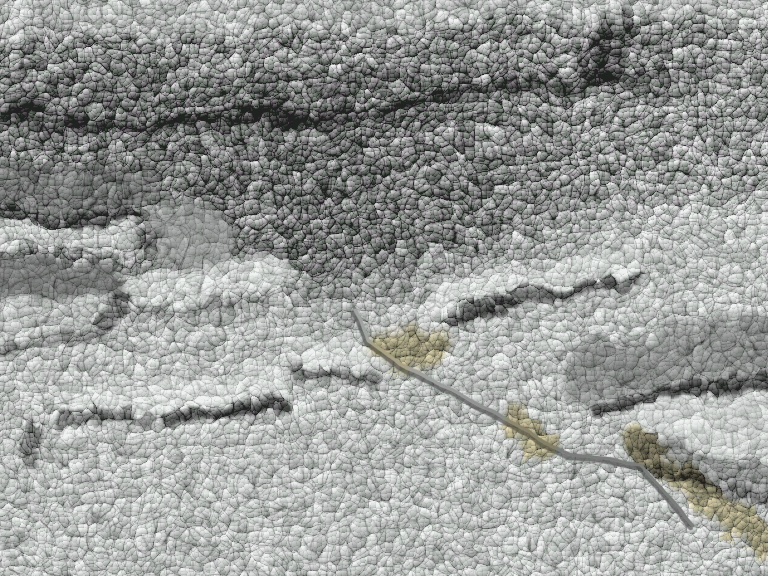
A Shadertoy shader for this texture:

```glsl
// Weathered clay slope: crumbling strata with pale ledges, shadowed overhangs and a twig.
// Soft capsule bands set tone and roughness for each layer; three octaves of
// cellular noise, lit from above, break the surface into stones and cracks.
vec2 hash2(vec2 p) {
    vec3 q = fract(p.xyx * vec3(0.1031, 0.103, 0.0973));
    q += dot(q, q.yzx + 33.33);
    return fract((q.xx + q.yz) * q.zy);
}

// x: slope facing the light, y: distance to the crack, z: random cell value
vec3 stones(vec2 p) {
    vec2 cell = floor(p), f = fract(p), nearest = vec2(0.0);
    float d1 = 9.0, d2 = 9.0, id = 0.0;
    for (int j = -1; j <= 1; j++)
    for (int i = -1; i <= 1; i++) {
        vec2 g = vec2(float(i), float(j)), h = hash2(cell + g + 50.0);
        vec2 r = g + 0.1 + 0.8 * h - f;
        float d = length(r);
        if (d < d1) { d2 = d1; d1 = d; nearest = r; id = fract(h.x * 17.0 + h.y * 31.0); }
        else d2 = min(d2, d);
    }
    return vec3(dot(-nearest, vec2(-0.35, 0.94)), d2 - d1, id);
}

vec2 wobble(vec2 p) {
    vec2 w = vec2(0.0);
    float a = 0.008, k = 17.0;
    for (int i = 0; i < 4; i++) {
        w += a * sin(k * p.yx + vec2(1.3, 4.1) + 1.7 * sin(k * 0.7 * p));
        p = mat2(0.8, 0.6, -0.6, 0.8) * p;
        a *= 0.6;
        k *= 2.1;
    }
    return w;
}

float segment(vec2 p, vec2 a, vec2 b) {
    vec2 d = b - a;
    return length(p - a - d * clamp(dot(p - a, d) / dot(d, d), 0.0, 1.0));
}

float band(vec2 p, vec2 a, vec2 b, float h) {
    return 1.0 - smoothstep(0.55 * h, 1.3 * h, segment(p, a, b));
}

// surface and kind: x is tone, y is roughness
void ledge(inout vec2 surface, vec2 p, vec2 a, vec2 b, float h, vec2 kind, float shade) {
    vec2 drop = vec2(0.004, -h - 0.006);
    surface.x = mix(surface.x, 0.2, shade * band(p, a + drop, b + drop, 0.014));
    surface = mix(surface, kind, band(p, a, b, h));
}

void mainImage(out vec4 fragColor, in vec2 fragCoord) {
    vec2 p = fragCoord / iResolution.xy * vec2(1.3333, 1.0);
    vec2 q = p + wobble(p);
    vec3 big = stones(q * vec2(26.0, 23.0));
    vec3 mid = stones(q * 54.0 + 7.0);
    vec3 fine = stones(p * 118.0 + 3.0);
    q += (big.z - 0.5) * 0.012 + (mid.z - 0.5) * 0.01;

    // Broad strata from the pale foot up to the rough overhang
    float foot = 0.5 + 0.13 * smoothstep(0.6, 1.2, q.x);
    vec2 s = mix(vec2(0.76, 0.62), vec2(0.54, 1.0), smoothstep(-0.07, 0.09, q.y - foot));
    s.x += 0.1 * smoothstep(0.75, 1.25, q.x) * smoothstep(0.55, 0.65, q.y);
    s.x -= 0.07 * exp(-18.0 * dot(q - vec2(0.52, 0.67), q - vec2(0.52, 0.67)));
    float lip = q.y - 0.785 - 0.08 * smoothstep(0.35, 1.1, q.x);
    float reach = 1.0 - smoothstep(1.05, 1.3, q.x);
    s.x = mix(s.x, 0.48 + 0.09 * smoothstep(0.83, 0.9, q.y), reach * smoothstep(0.0, 0.02, lip));
    s.x -= 0.27 * reach * exp(-lip * lip * 5900.0);
    float crest = 0.935 + 0.03 * smoothstep(0.3, 1.0, q.x);
    s = mix(s, vec2(0.73, 0.65), smoothstep(-0.02, 0.02, q.y - crest));
    s.x -= 0.25 * band(q, vec2(1.04, 0.9), vec2(1.06, 0.94), 0.04);

    // Left shelves
    ledge(s, q, vec2(-0.1, 0.59), vec2(0.2, 0.6), 0.035, vec2(0.76, 0.6), 0.0);
    ledge(s, q, vec2(-0.1, 0.675), vec2(0.23, 0.675), 0.04, vec2(0.46, 0.55), 0.85);
    ledge(s, q, vec2(0.22, 0.505), vec2(0.47, 0.515), 0.034, vec2(0.82, 0.5), 0.3);
    ledge(s, q, vec2(0.29, 0.6), vec2(0.36, 0.58), 0.05, vec2(0.59, 0.35), 0.0);
    ledge(s, q, vec2(-0.1, 0.445), vec2(0.15, 0.45), 0.04, vec2(0.75, 0.55), 0.4);
    ledge(s, q, vec2(-0.1, 0.515), vec2(0.18, 0.515), 0.036, vec2(0.46, 0.35), 0.0);
    s.x -= 0.35 * band(q, vec2(0.17, 0.43), vec2(0.21, 0.48), 0.017);

    // Pale broken ledges
    ledge(s, q, vec2(0.12, 0.305), vec2(0.25, 0.31), 0.02, vec2(0.84, 0.45), 0.5);
    ledge(s, q, vec2(0.28, 0.315), vec2(0.48, 0.325), 0.03, vec2(0.85, 0.45), 0.85);
    ledge(s, q, vec2(0.53, 0.38), vec2(0.65, 0.385), 0.025, vec2(0.82, 0.45), 0.5);
    ledge(s, q, vec2(0.78, 0.48), vec2(0.9, 0.505), 0.03, vec2(0.86, 0.45), 0.85);
    ledge(s, q, vec2(0.9, 0.515), vec2(1.08, 0.54), 0.02, vec2(0.83, 0.5), 0.7);

    // Grey slab on the right and the smooth chute below it
    ledge(s, q, vec2(1.13, 0.26), vec2(1.4, 0.26), 0.06, vec2(0.81, 0.4), 0.0);
    ledge(s, q, vec2(1.03, 0.355), vec2(1.4, 0.41), 0.056, vec2(0.55, 0.4), 0.9);
    ledge(s, q, vec2(1.1, 0.22), vec2(1.4, 0.16), 0.025, vec2(0.57, 0.5), 0.6);
    s.x -= 0.3 * band(q, vec2(0.05, 0.2), vec2(0.065, 0.25), 0.015);

    // Stone relief and cracks
    float tone = s.x + 0.035 + s.y * dot(vec3(0.1, 0.26, 0.2), vec3(big.x, mid.x, fine.x));
    tone += s.y * dot(vec3(0.07, 0.2, 0.2), vec3(big.z, mid.z, fine.z) - 0.5);
    tone -= 0.12 * smoothstep(0.12, 0.0, big.y) * (0.4 + big.z);
    tone -= s.y * (0.24 * smoothstep(0.22, 0.0, mid.y) + 0.11 * smoothstep(0.25, 0.0, fine.y));

    // Ochre clay
    float ochre = band(q, vec2(0.68, 0.41), vec2(0.75, 0.39), 0.035);
    ochre = max(ochre, band(q, vec2(0.89, 0.27), vec2(0.94, 0.23), 0.025));
    ochre = max(ochre, band(q, vec2(1.1, 0.23), vec2(1.34, 0.06), 0.026));
    tone -= 0.14 * ochre;

    // Twig and its shadow
    vec2 bends[6] = vec2[6](vec2(0.616, 0.462), vec2(0.64, 0.41), vec2(0.694, 0.372),
        vec2(0.99, 0.21), vec2(1.11, 0.193), vec2(1.2, 0.09));
    vec2 t = p + 0.25 * wobble(p), d = vec2(9.0);
    for (int i = 0; i < 5; i++)
        d = min(d, vec2(segment(t, bends[i], bends[i + 1]),
            segment(t + vec2(0.003, 0.005), bends[i], bends[i + 1])));
    tone = mix(tone, 0.34, 0.75 * smoothstep(0.006, 0.002, d.y));
    tone = mix(tone, 0.64 - 0.15 * smoothstep(0.7, 1.0, p.x), smoothstep(0.0045, 0.0015, d.x));
    vec3 color = vec3(0.985, 1.0, 0.99) * clamp(tone, 0.13, 0.95);
    color += (fine.z - 0.5) * s.y * vec3(0.02, -0.025, 0.02);
    fragColor = vec4(color * mix(vec3(1.0), vec3(1.05, 1.0, 0.82), ochre), 1.0);
}
```
